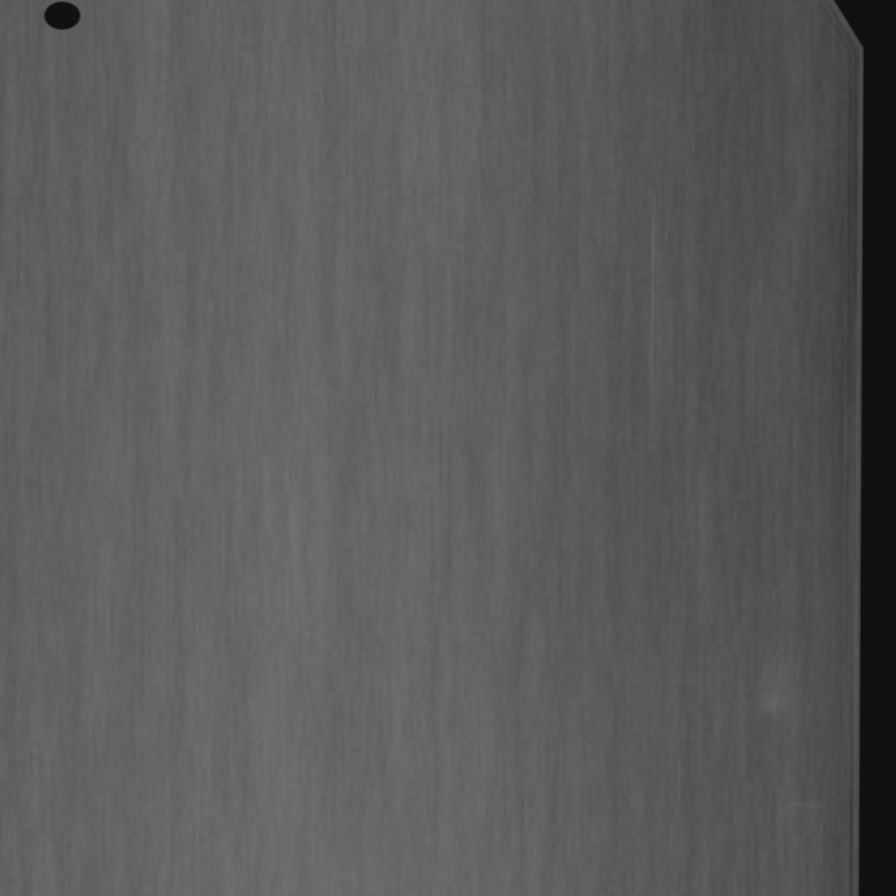
This texture is drawn by a WebGL 2 fragment shader. Its source:

```glsl
#version 300 es
precision highp float;

uniform vec2 u_resolution;
out vec4 outColor;

// Tones
const float LEFT_TONE = 0.368;
const float CREST_TONE = 0.400;
const float RIGHT_TONE = 0.312;
const float RIM_TONE = 0.262;
const float VOID_TONE = 0.066;
const float VERTICAL_FALLOFF = 0.028;

// Grain strengths
const float BAND_AMOUNT = 0.022;
const float STREAK_AMOUNT = 0.026;
const float FIBRE_AMOUNT = 0.026;
const float SPECK_AMOUNT = 0.022;
const float RIM_LINE_AMOUNT = 0.075;

// Sheet outline
const float EDGE_BOTTOM = 0.9585;
const float EDGE_TOP = 0.9640;
const vec2 CHAMFER_START = vec2(0.931, 1.0);
const vec2 CHAMFER_END = vec2(0.9635, 0.947);
const vec2 HOLE_CENTRE = vec2(0.0695, 0.9825);
const vec2 HOLE_RADII = vec2(0.0200, 0.0155);
const float EDGE_SOFTNESS = 0.0016;

float hash(vec2 cell) {
    uvec2 q = uvec2(ivec2(cell)) * uvec2(1597u, 3812u);
    uint h = (q.x ^ (q.y + 7919u)) * 747796u + 2891u;
    h = (h ^ (h >> 15)) * 739981u;
    h = (h ^ (h >> 13)) * 668265u;
    h ^= h >> 16;
    return float(h & 65535u) / 65535.0;
}

float valueNoise(vec2 p) {
    vec2 cell = floor(p);
    vec2 f = fract(p);
    f = f * f * (3.0 - 2.0 * f);
    float low = mix(hash(cell), hash(cell + vec2(1, 0)), f.x);
    float high = mix(hash(cell + vec2(0, 1)), hash(cell + vec2(1, 1)), f.x);
    return mix(low, high, f.y);
}

// Noise centred on zero, shifted so that layers do not align
float layer(vec2 uv, vec2 frequency, float shift) {
    return valueNoise(uv * frequency + shift) - 0.5;
}

float softSpot(vec2 uv, vec2 centre, vec2 size) {
    vec2 d = (uv - centre) / size;
    return exp(-dot(d, d));
}

// Broad lighting across the sheet
float lighting(vec2 uv) {
    float tone = mix(LEFT_TONE, CREST_TONE, smoothstep(-0.05, 0.32, uv.x));
    tone = mix(tone, RIGHT_TONE, smoothstep(0.42, 0.90, uv.x));
    tone = mix(tone, RIM_TONE, smoothstep(0.90, 0.955, uv.x));
    return tone + VERTICAL_FALLOFF * (0.5 - uv.y);
}

// Vertical drawn grain, from wide bands to single specks
float grain(vec2 uv) {
    float g = BAND_AMOUNT * layer(uv, vec2(17.0, 1.6), 11.3);
    g += STREAK_AMOUNT * layer(uv, vec2(70.0, 4.5), 37.1);
    g += FIBRE_AMOUNT * layer(uv, vec2(210.0, 22.0), 71.7);
    g += SPECK_AMOUNT * layer(uv, vec2(300.0, 130.0), 113.9);
    return g;
}

// Polished lines that run along the right edge
float rimLines(vec2 uv, float inset) {
    float zone = smoothstep(0.032, 0.006, inset);
    float lines = layer(vec2(inset + 0.1, uv.y), vec2(330.0, 2.5), 19.0);
    float lip = 0.045 * exp(-pow((inset - 0.004) / 0.002, 2.0));
    return zone * RIM_LINE_AMOUNT * lines + lip;
}

// Pale scratch and rubbed spots
float wear(vec2 uv) {
    float scratchX = 0.727 + 0.008 * (uv.y - 0.5);
    float scratch = softSpot(uv, vec2(scratchX, 0.67), vec2(0.0018, 0.13));
    scratch *= 0.4 + valueNoise(uv * vec2(20.0, 35.0));
    float rubs = softSpot(uv, vec2(0.860, 0.215), vec2(0.018, 0.010));
    rubs += 0.5 * softSpot(uv, vec2(0.865, 0.245), vec2(0.020, 0.035));
    rubs += 0.6 * softSpot(uv, vec2(0.895, 0.102), vec2(0.022, 0.004));
    return 0.042 * scratch + 0.042 * rubs;
}

// Signed distance to the right edge and its cut corner, positive inside
float edgeInset(vec2 uv) {
    float side = mix(EDGE_BOTTOM, EDGE_TOP, uv.y) - uv.x;
    vec2 along = normalize(CHAMFER_END - CHAMFER_START);
    float corner = dot(uv - CHAMFER_START, vec2(along.y, -along.x));
    return min(side, corner);
}

float holeDistance(vec2 uv) {
    return (length((uv - HOLE_CENTRE) / HOLE_RADII) - 1.0) * HOLE_RADII.y;
}

void main() {
    vec2 uv = gl_FragCoord.xy / u_resolution;
    float inset = edgeInset(uv);
    float tone = lighting(uv) + grain(uv) + rimLines(uv, inset) + wear(uv);

    float solid = min(inset, holeDistance(uv));
    float cover = smoothstep(-EDGE_SOFTNESS, EDGE_SOFTNESS, solid);
    outColor = vec4(vec3(mix(VOID_TONE, tone, cover)), 1.0);
}
```
